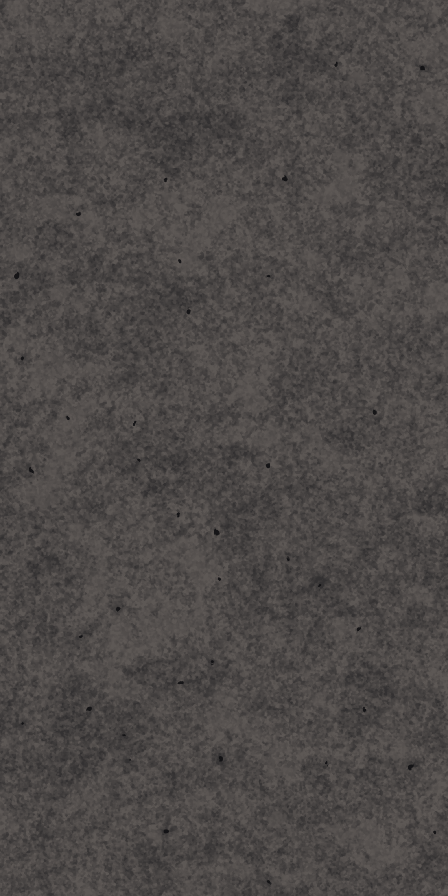
A WebGL 2 fragment shader for this texture:

```glsl
#version 300 es
precision highp float;
// Dark weathered concrete: layered cellular noise makes grain, mottling and
// broad clouds; flat pale patches and pebbles quiet the grain, and sparse
// ragged black pits with faint smudges are scattered on a jittered grid.

uniform vec2 u_resolution;
out vec4 fragColor;

vec3 hash3(vec2 cell) {
  vec3 q = fract(cell.xyx * vec3(0.1031, 0.1030, 0.0973));
  q += dot(q, q.yxz + 33.33);
  return fract((q.xxy + q.yzz) * q.zyx);
}

// Cellular noise blended softly from the random values of nearby points
float softCells(vec2 p) {
  vec2 cell = floor(p);
  float sum = 0.0, total = 0.0;
  for (int y = -1; y <= 1; y++) {
    for (int x = -1; x <= 1; x++) {
      vec2 neighbour = cell + vec2(x, y);
      vec3 h = hash3(neighbour);
      vec2 d = neighbour + h.xy - p;
      float weight = exp(-8.0 * dot(d, d));
      sum += weight * h.z;
      total += weight;
    }
  }
  return sum / total;
}

// Offset to the one jittered point of the cell (xy) and its random value (z)
vec3 scatter(vec2 p, float seed) {
  vec3 h = hash3(floor(p) + seed);
  return vec3(fract(p) - 0.2 - 0.6 * h.xy, h.z);
}

void main() {
  vec2 p = gl_FragCoord.xy / u_resolution.x;

  // Noise layers from broad to fine
  float cloud = softCells(p * vec2(4.0, 5.5) + 7.0);
  float blotch = softCells(p * vec2(15.0, 20.0) + 31.0);
  float mottle = softCells(p * 55.0 + 73.0);
  float coarseGrain = softCells(p * 112.0 + 119.0);
  float fineGrain = softCells(p * 205.0 + 211.0);
  vec2 ragged = vec2(mottle, coarseGrain) - 0.5;

  float tone = 0.6 + 0.4 * (blotch - 0.5) + 0.32 * (cloud - 0.5);
  float grain = 0.45 * (mottle - 0.5) + 0.72 * (coarseGrain + fineGrain - 1.0);

  // Smooth pale patches with crumbling edges
  float patchField = 0.6 * blotch + 0.25 * cloud + 0.3 * mottle;
  float pale = 0.6 * smoothstep(0.76, 0.88, patchField);

  // A few flat oval pebbles
  vec3 pebble = scatter(p * 4.0 + 0.05 * ragged, 17.0);
  float oval = length(pebble.xy * vec2(1.0, 1.5)) - 0.05 - 0.25 * pebble.z;
  pale = max(pale, 0.8 * step(pebble.z, 0.28) * (1.0 - smoothstep(-0.02, 0.02, oval)));
  tone = mix(tone + grain, 0.86 + 0.25 * grain, pale);

  // Pits, denser toward the bottom, some ringed by a dusky smudge
  vec3 pit = scatter(p * 9.0 + 0.07 * ragged, 53.0);
  float present = step(pit.z, 0.36 - 0.08 * p.y);
  float radius = 0.025 + 0.035 * fract(pit.z * 37.0);
  float pitDistance = length(pit.xy);
  float smudge = present * step(0.55, fract(pit.z * 71.0));
  tone -= 0.45 * smudge * (1.0 - smoothstep(radius, 0.2, pitDistance));
  float hole = present * (1.0 - smoothstep(radius - 0.013, radius + 0.013, pitDistance));

  // Cool charcoal to warm grey
  vec3 colour = mix(vec3(0.23, 0.22, 0.22), vec3(0.35, 0.33, 0.32), clamp(tone, -0.25, 1.12));
  colour = mix(colour, vec3(0.06, 0.06, 0.07), 0.9 * hole);
  fragColor = vec4(colour, 1.0);
}
```
